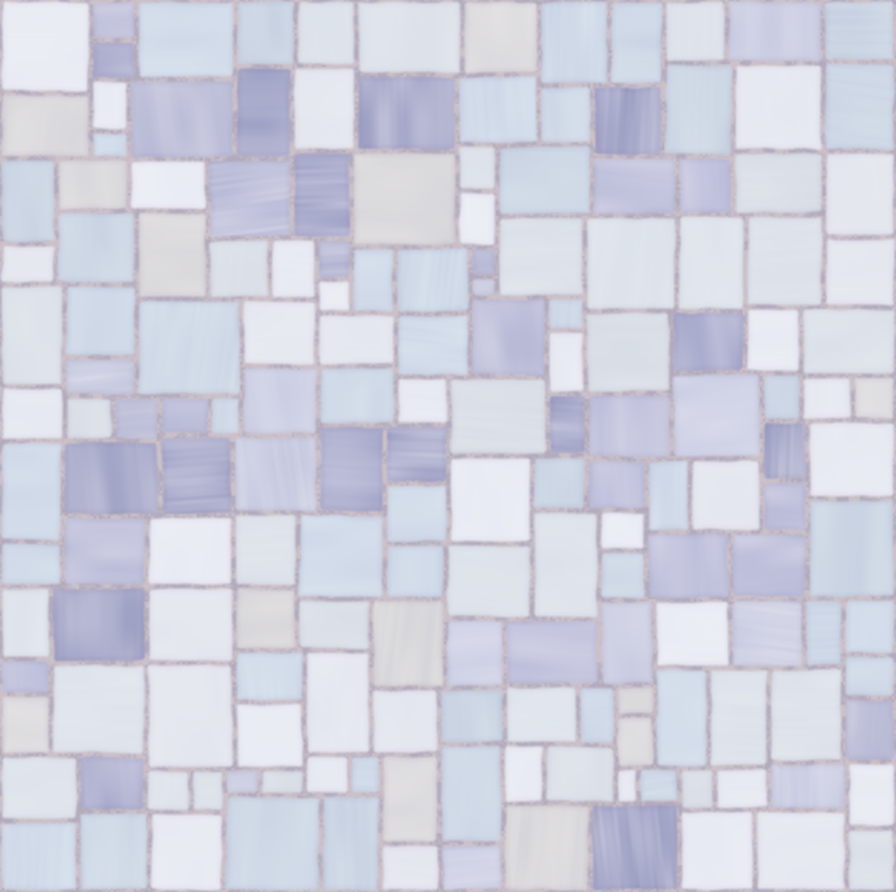
Write a WebGL 2 fragment shader that draws this texture.

```glsl
#version 300 es
precision highp float;
// Mosaic of irregular pale blue, white and lilac glass tiles set in pinkish grout.

uniform vec2 u_resolution;
out vec4 fragColor;

const float CELLS = 12.0;        // grid cells across the canvas
const float JITTER = 0.35;       // how far grid lines wander, in cells
const float SPLIT_ASPECT = 1.7;  // longer tiles are cut in two
const float SPLIT_LENGTH = 1.5;
const float GAP = 0.034;         // half width of the grout, in cells
const float CORNER = 0.045;
const float SOFTNESS = 0.03;
const float TILT = 0.035;
const float WOBBLE = 0.028;
const vec3 GROUT_DARK = vec3(0.70, 0.67, 0.74);
const vec3 GROUT_PINK = vec3(0.80, 0.755, 0.785);

const int TONES = 7;
const vec3 TONE[TONES] = vec3[](
    vec3(0.910, 0.918, 0.950),   // white
    vec3(0.868, 0.888, 0.918),   // ice
    vec3(0.865, 0.860, 0.870),   // cream
    vec3(0.815, 0.853, 0.908),   // pale blue
    vec3(0.810, 0.820, 0.895),   // periwinkle
    vec3(0.762, 0.767, 0.862),   // lilac
    vec3(0.685, 0.690, 0.810));  // violet
const float TONE_LIMIT[TONES] = float[](0.25, 0.42, 0.50, 0.71, 0.81, 0.93, 1.0);

float hash(vec2 p) {
    vec3 h = fract(vec3(p.xyx) * 0.1031);
    h += dot(h, h.yzx + 33.33);
    return fract((h.x + h.y) * h.z);
}

float noise(vec2 p) {
    vec2 i = floor(p), f = fract(p);
    f = f * f * (3.0 - 2.0 * f);
    return mix(mix(hash(i), hash(i + vec2(1, 0)), f.x),
               mix(hash(i + vec2(0, 1)), hash(i + vec2(1, 1)), f.x), f.y);
}

// Position of a grid line near a vertex; the outer lines stay straight.
float linePosition(vec2 vertex, float line, float salt) {
    bool outer = line < 0.5 || line > CELLS - 0.5;
    return outer ? line : line + JITTER * (2.0 * hash(vertex + salt) - 1.0);
}

// Vertical lines pass through even vertices, horizontal ones through odd.
float verticalLine(vec2 v) {
    v.y += mod(v.x + v.y, 2.0);
    return linePosition(v, v.x, 17.0);
}

float horizontalLine(vec2 v) {
    v.x += 1.0 - mod(v.x + v.y, 2.0);
    return linePosition(v, v.y, 71.0);
}

// Finds the rectangle (low, high) and the identity of the tile around p.
void findTile(vec2 p, out vec2 low, out vec2 high, out vec2 id) {
    low = floor(p); high = low + 1.0; id = low;
    for (int k = 0; k < 9; k++) {
        vec2 cell = floor(p) + vec2(k % 3 - 1, k / 3 - 1);
        vec2 a = vec2(verticalLine(cell), horizontalLine(cell));
        vec2 b = vec2(verticalLine(cell + vec2(1, 0)), horizontalLine(cell + vec2(0, 1)));
        if (all(greaterThanEqual(p, a)) && all(lessThan(p, b))) {
            low = a; high = b; id = cell;
        }
    }
    // Cut long tiles across their longer side
    vec2 size = high - low;
    int axis = size.x > size.y ? 0 : 1;
    float longSide = size[axis], shortSide = size[1 - axis];
    if (longSide > SPLIT_ASPECT * shortSide || longSide > SPLIT_LENGTH) {
        float cut = low[axis] + longSide * mix(0.32, 0.68, hash(id + 5.3));
        if (p[axis] < cut) high[axis] = cut;
        else { low[axis] = cut; id += 40.0; }
    }
}

float roundedBox(vec2 p, vec2 halfSize) {
    vec2 d = abs(p) - halfSize + CORNER;
    return length(max(d, 0.0)) + min(max(d.x, d.y), 0.0) - CORNER;
}

vec3 glassColor(vec2 q, vec2 id) {
    float pick = hash(id + 201.7);
    int tone = 0;
    while (tone < TONES - 1 && pick > TONE_LIMIT[tone]) tone++;
    vec3 color = TONE[tone] + 0.025 * (hash(id + 9.1) - 0.5);

    // Drawn streaks, slightly bent, along one side of the tile
    if (hash(id + 31.4) < 0.5) q = q.yx;
    q.y += q.x * 0.3 * (hash(id + 77.0) - 0.5);
    vec2 origin = 60.0 * vec2(hash(id + 3.0), hash(id + 8.0));
    float broad = noise(q * vec2(1.3, 4.0) + origin) - 0.5;
    float fine = noise(q * vec2(1.0, 20.0) + origin + 90.0) - 0.5;
    float depth = clamp((0.93 - color.g) * 4.0, 0.1, 1.0);
    float ridges = 0.015 + 0.045 * step(0.65, hash(id + 14.2));
    float shade = depth * (0.11 * broad + ridges * fine);
    return color + shade * vec3(1.1, 1.05, 0.65);
}

void main() {
    vec2 p = gl_FragCoord.xy / u_resolution * CELLS;
    vec2 low, high, id;
    findTile(p, low, high, id);

    // Slightly tilted, hand-cut outline
    vec2 q = p - 0.5 * (low + high);
    float angle = TILT * (hash(id + 55.0) - 0.5);
    q += angle * vec2(-q.y, q.x);
    vec2 bent = q + WOBBLE * (vec2(noise(p * 4.0), noise(p * 4.0 + 150.0)) - 0.5);
    float edge = roundedBox(bent, 0.5 * (high - low) - GAP);

    float soft = max(SOFTNESS, 0.7 * CELLS / u_resolution.y);
    float grain = 0.6 * noise(p * 7.0 + 30.0) + 0.4 * noise(p * 26.0);
    vec3 grout = mix(GROUT_DARK, GROUT_PINK, smoothstep(0.2, 0.75, grain));
    vec3 glass = glassColor(q, id);
    glass -= vec3(0.025, 0.03, 0.02) * smoothstep(-0.09, 0.0, edge);  // shaded rim
    fragColor = vec4(mix(glass, grout, smoothstep(-soft, soft, edge)), 1.0);
}
```
